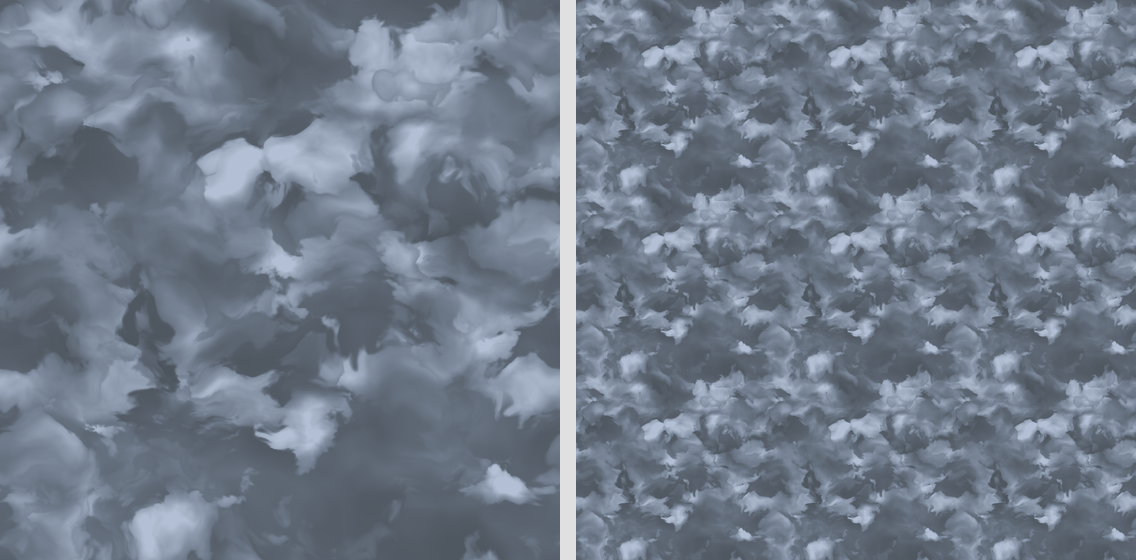
Left: one tile. Right: repeated 3 by 3.
Reproduce this texture procedurally as a WebGL 2 fragment shader.

```glsl
#version 300 es
precision highp float;
// Seamless overcast sky: ragged grey-blue cloud banks layered over a dark base.
uniform vec2 u_resolution;
out vec4 fragColor;

// Random unit gradient for a lattice cell
vec2 gradient(vec2 cell, float seed) {
    uvec2 c = uvec2(cell);
    uint h = c.x * 1597u + c.y * 51749u + uint(seed) * 7919u + 1u;
    h = (h ^ (h >> 16)) * 73244475u;
    h = (h ^ (h >> 15)) * 44485709u;
    h ^= h >> 16;
    float angle = float(h & 65535u) / 65536.0 * 6.28319;
    return vec2(cos(angle), sin(angle));
}

// Gradient noise that wraps after a whole number of cells
float gradientNoise(vec2 p, vec2 period, float seed) {
    vec2 cell = floor(p), f = p - cell;
    vec2 lo = mod(cell, period), hi = mod(cell + 1.0, period);
    vec2 u = f * f * f * (f * (f * 6.0 - 15.0) + 10.0);
    float a = dot(gradient(lo, seed), f);
    float b = dot(gradient(vec2(hi.x, lo.y), seed), f - vec2(1, 0));
    float c = dot(gradient(vec2(lo.x, hi.y), seed), f - vec2(0, 1));
    float d = dot(gradient(hi, seed), f - 1.0);
    return mix(mix(a, b, u.x), mix(c, d, u.x), u.y);
}

// Octave sum scaled to roughly unit deviation
float fbm(vec2 uv, vec2 period, int octaves, float seed) {
    float sum = 0.0, amplitude = 3.4;
    for (int i = 0; i < octaves; i++) {
        sum += amplitude * gradientNoise(uv * period, period, seed + float(i));
        period *= 2.0;
        amplitude *= 0.5;
    }
    return sum;
}

// Rounded lumps with creased valleys, centred near zero
float billow(vec2 uv, vec2 period, float seed) {
    float sum = -1.25, amplitude = 3.4;
    for (int i = 0; i < 4; i++) {
        sum += amplitude * abs(gradientNoise(uv * period, period, seed + float(i)));
        period *= 2.0;
        amplitude *= 0.5;
    }
    return sum;
}

void main() {
    vec2 uv = gl_FragCoord.xy / u_resolution;

    // Wind distortion
    vec2 warp = vec2(fbm(uv, vec2(4), 4, 10.0), fbm(uv, vec2(4), 4, 20.0));
    vec2 q = uv + 0.02 * warp;

    // Dark base, then banks from far to near
    float tone = -0.9 + 0.5 * fbm(q, vec2(3, 4), 4, 30.0);
    for (int i = 0; i < 3; i++) {
        float seed = 100.0 + 50.0 * float(i);
        vec2 period = vec2(3, 4) + float(i);
        float density = 0.9 * fbm(q, period, 6, seed)
                      + 0.45 * billow(q, period * 2.0, seed + 10.0);
        float mask = smoothstep(0.05, 0.45, density);

        // Overhead light on the upper slopes
        float relief = fbm(q, period, 3, seed) - fbm(q + vec2(0, 0.025), period, 3, seed);
        float patches = fbm(q, period, 3, seed + 20.0);
        float lit = -0.1 + 0.65 * patches + 0.65 * density + 0.35 * relief;
        float veil = clamp(0.75 + 0.25 * patches, 0.3, 1.0);
        tone = mix(tone, lit, mask * veil);
    }

    // Skewed brightness: broad darks, few highlights
    float z = clamp(tone * 1.15, -2.2, 2.3);
    float level = 0.42 + 0.095 * z + 0.018 * z * z;
    vec3 colour = mix(vec3(0.30, 0.33, 0.365), vec3(0.46, 0.51, 0.58),
                      clamp((level - 0.30) / 0.16, 0.0, 1.0));
    colour = mix(colour, vec3(0.70, 0.75, 0.83), clamp((level - 0.46) / 0.24, 0.0, 1.0));
    fragColor = vec4(colour, 1.0);
}
```
